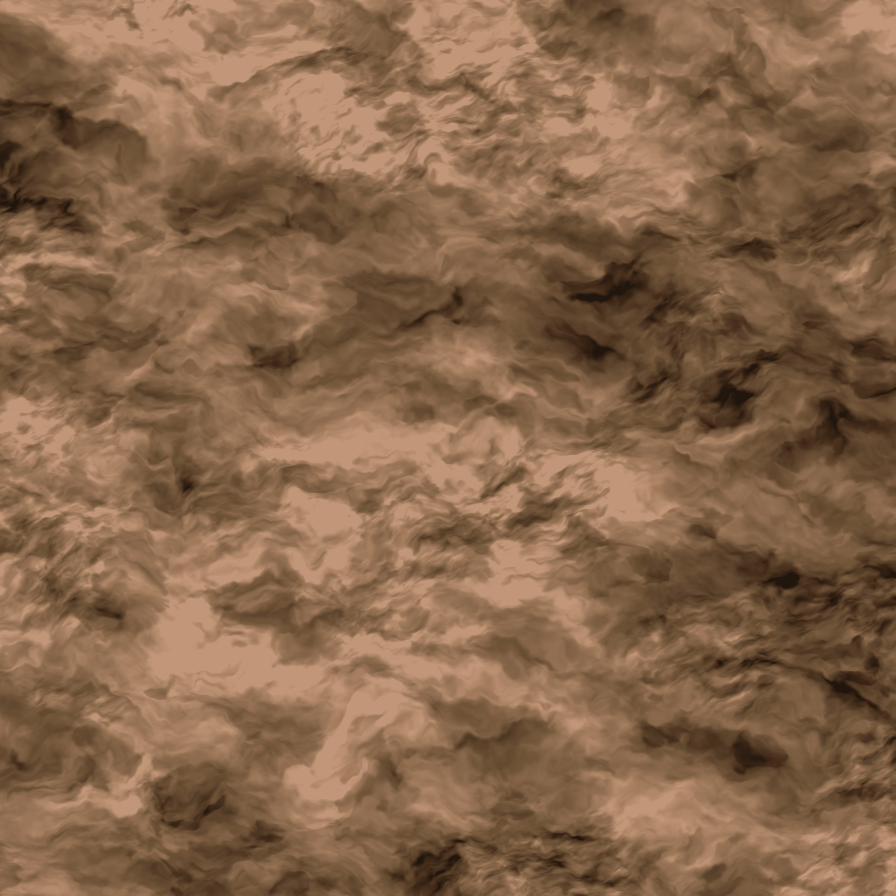
A WebGL 2 fragment shader for this texture:

```glsl
#version 300 es
precision highp float;
uniform vec2 u_resolution;
out vec4 fragColor;

float hash(vec2 p) {
  vec3 q = fract(p.xyx * vec3(0.1031, 0.103, 0.0973));
  q += dot(q, q.yzx + 33.33);
  return fract((q.x + q.y) * q.z);
}

mat2 rotation(float a) {
  float c = cos(a), s = sin(a);
  return mat2(c, -s, s, c);
}

float noise(vec2 p) {
  vec2 i = floor(p), f = fract(p);
  f = f * f * f * (f * (f * 6.0 - 15.0) + 10.0);
  return mix(mix(hash(i), hash(i + vec2(1, 0)), f.x),
             mix(hash(i + vec2(0, 1)), hash(i + vec2(1, 1)), f.x), f.y);
}

float fbm(vec2 p, int octaves) {
  float sum = 0.0, amp = 0.5, total = 0.0;
  for (int i = 0; i < octaves; i++) {
    sum += amp * noise(p);
    total += amp;
    amp *= 0.56;
    p = rotation(0.22) * p * 2.03 + 17.3;
  }
  return sum / total;
}

// Rock height, stretched along the bedding
float rockHeight(vec2 p) {
  return fbm(rotation(-0.3) * p * vec2(6.0, 11.0) + 41.0, 5);
}

// Scattered fissures: crisp upper lip, shadow fading below
float fissures(vec2 p, vec2 wobble) {
  float shade = 0.0;
  for (int i = 0; i < 30; i++) {
    vec2 id = vec2(i % 5, i / 5);
    vec2 jitter = vec2(hash(id + 3.7), hash(id + 58.1));
    vec2 centre = (id + jitter) / vec2(5.0, 6.0);
    float pick = hash(id + 91.4);
    float angle = pick < 0.7 ? -0.15 - 0.6 * pick : 0.4 * pick;
    vec2 q = rotation(angle) * (p - centre + wobble);
    float halfLength = mix(0.025, 0.15, pow(hash(id + 23.9), 1.5));
    float depth = mix(0.008, 0.028, hash(id + 77.2));
    float taper = max(0.0, 1.0 - pow(q.x / halfLength, 2.0));
    float below = -q.y;
    float shadow = smoothstep(-0.003, 0.005, below) * exp(-max(below, 0.0) / depth);
    shade = max(shade, taper * shadow * mix(0.35, 1.0, hash(id + 12.6)));
  }
  return shade;
}

vec3 rockColour(float tone) {
  vec3 ramp[6] = vec3[6](
    vec3(0.26, 0.17, 0.10), vec3(0.36, 0.26, 0.17), vec3(0.44, 0.33, 0.22),
    vec3(0.53, 0.40, 0.29), vec3(0.63, 0.48, 0.36), vec3(0.76, 0.59, 0.47));
  float t = clamp(tone, 0.0, 4.999);
  int k = int(t);
  vec3 colour = mix(ramp[k], ramp[k + 1], t - float(k));
  return colour * (1.0 - 0.5 * clamp(-tone, 0.0, 1.0));
}

void main() {
  vec2 p = gl_FragCoord.xy / u_resolution.y;
  vec2 warp = vec2(fbm(p * 9.0 + 9.0, 5), fbm(p * 9.0 + 63.0, 5)) - 0.5;
  vec2 q = p + 0.07 * warp;

  // Broad light and dark beds
  float broad = fbm(rotation(-0.25) * q * vec2(2.6, 5.0) + 5.0, 3);
  float tone = 3.12 + 5.6 * (broad - 0.5);

  // Broken blotches with firm edges
  float blotch = fbm(rotation(-0.3) * q * vec2(9.0, 18.0) + 30.0, 5);
  tone += 1.1 * (smoothstep(0.4, 0.56, blotch) - 0.5) + 1.8 * (blotch - 0.5);
  float pit = fbm(rotation(0.2) * q * vec2(14.0, 24.0) + 150.0, 4);
  tone -= 1.1 * smoothstep(0.58, 0.68, pit);

  // Relief lit from the upper left
  float slope = rockHeight(q) - rockHeight(q + vec2(-0.006, 0.01));
  tone += 7.5 * slope;

  // Pale smooth slabs
  float slab = fbm(rotation(0.4) * q * vec2(4.0, 8.0) + 80.0, 4);
  tone += 0.9 * smoothstep(0.6, 0.64, slab);

  // Patches of fine slanted flakes over an even grain
  float flakes = fbm(rotation(0.45) * (p + 0.05 * warp) * vec2(45.0, 110.0), 3);
  float rough = smoothstep(0.46, 0.68, fbm(p * vec2(5.0, 7.0) + 120.0, 3));
  tone += (0.7 + 4.2 * rough) * (flakes - 0.5);
  tone += 1.2 * (fbm(q * vec2(50.0, 75.0) + 200.0, 3) - 0.5);

  tone -= 3.2 * fissures(p, 0.08 * warp);
  fragColor = vec4(rockColour(tone), 1.0);
}
```
